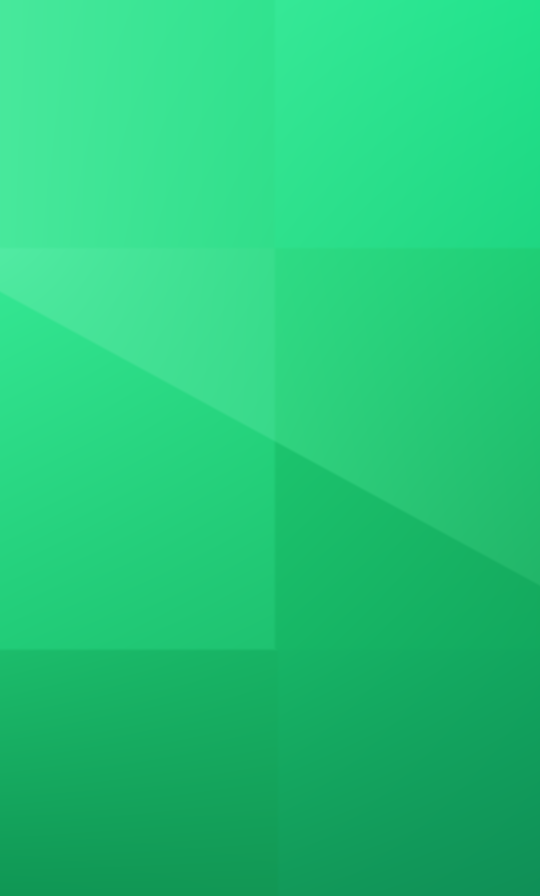
A Shadertoy shader for this background:

```glsl
// Green panels with soft gradients, cut by a vertical seam, two level seams and a falling diagonal.

#define SEAM_X 0.509
#define LOW_SHIFT 0.006
#define SEAM_TOP 0.723
#define SEAM_LOW 0.275
#define DIAGONAL_START 0.6745
#define DIAGONAL_SLOPE -0.328
#define SOFT_X 0.0045
#define SOFT_Y 0.0024

// Blend of four corner colours; p runs from 0 to 1 across the panel
vec3 panel(vec2 p, vec3 lowLeft, vec3 lowRight, vec3 topLeft, vec3 topRight) {
    p = clamp(p, 0.0, 1.0);
    return mix(mix(lowLeft, lowRight, p.x), mix(topLeft, topRight, p.x), p.y);
}

// Position of value between two bounds
float span(float low, float high, float value) {
    return (value - low) / (high - low);
}

// Smooth step from 0 to 1 around a seam
float seam(float offset, float width) {
    return smoothstep(-width, width, offset);
}

void mainImage(out vec4 fragColor, in vec2 fragCoord) {
    vec2 uv = fragCoord / iResolution.xy;
    float diagonal = DIAGONAL_START + DIAGONAL_SLOPE * uv.x;
    vec2 width = max(vec2(SOFT_X, SOFT_Y), 0.75 / iResolution.xy);
    float overLow = seam(uv.y - SEAM_LOW, width.y);
    float overDiagonal = seam(uv.y - diagonal, width.y);
    float overTop = seam(uv.y - SEAM_TOP, width.y);

    // Panel coordinates; the vertical seam steps aside in the lowest row
    float seamX = SEAM_X + LOW_SHIFT * (1.0 - overLow);
    float leftX = uv.x / seamX;
    float rightX = span(seamX, 1.0, uv.x);
    float topY = span(SEAM_TOP, 1.0, uv.y);
    float aboveY = span(diagonal, SEAM_TOP, uv.y);
    float belowY = span(SEAM_LOW, diagonal, uv.y);
    float lowY = uv.y / SEAM_LOW;

    // Left column
    vec3 leftTop = panel(vec2(leftX, topY),
        vec3(0.28, 0.91, 0.61), vec3(0.19, 0.87, 0.54),
        vec3(0.28, 0.91, 0.61), vec3(0.19, 0.89, 0.56));
    vec3 leftAbove = panel(vec2(leftX, aboveY),
        vec3(0.30, 0.91, 0.62), vec3(0.22, 0.85, 0.54),
        vec3(0.32, 0.92, 0.64), vec3(0.22, 0.87, 0.55));
    vec3 leftBelow = panel(vec2(leftX, belowY),
        vec3(0.13, 0.80, 0.47), vec3(0.12, 0.76, 0.44),
        vec3(0.20, 0.90, 0.57), vec3(0.14, 0.82, 0.48));
    vec3 leftLow = panel(vec2(leftX, lowY),
        vec3(0.06, 0.59, 0.33), vec3(0.07, 0.59, 0.33),
        vec3(0.11, 0.74, 0.42), vec3(0.09, 0.70, 0.39));

    // Right column
    vec3 rightTop = panel(vec2(rightX, topY),
        vec3(0.18, 0.88, 0.55), vec3(0.12, 0.84, 0.51),
        vec3(0.21, 0.91, 0.59), vec3(0.13, 0.89, 0.55));
    vec3 rightAbove = panel(vec2(rightX, aboveY),
        vec3(0.19, 0.83, 0.50), vec3(0.13, 0.71, 0.41),
        vec3(0.18, 0.86, 0.52), vec3(0.12, 0.81, 0.46));
    vec3 rightBelow = panel(vec2(rightX, belowY),
        vec3(0.09, 0.72, 0.40), vec3(0.07, 0.66, 0.37),
        vec3(0.11, 0.77, 0.43), vec3(0.08, 0.67, 0.37));
    vec3 rightLow = panel(vec2(rightX, lowY),
        vec3(0.07, 0.60, 0.35), vec3(0.06, 0.56, 0.34),
        vec3(0.09, 0.71, 0.40), vec3(0.07, 0.65, 0.37));

    // Stack each column upward, then join the columns
    vec3 left = mix(mix(mix(leftLow, leftBelow, overLow), leftAbove, overDiagonal), leftTop, overTop);
    vec3 right = mix(mix(mix(rightLow, rightBelow, overLow), rightAbove, overDiagonal), rightTop, overTop);
    fragColor = vec4(mix(left, right, seam(uv.x - seamX, width.x)), 1.0);
}
```
